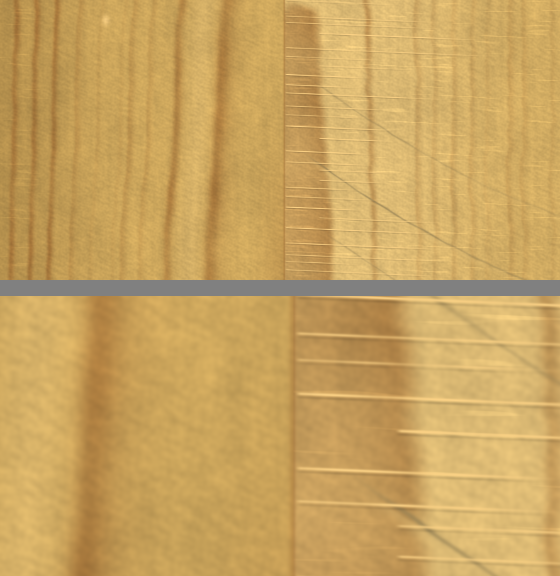
Top, the full canvas; bottom, a detail of the centre.
This texture is drawn by a WebGL 1 fragment shader. Its source:

```glsl
precision highp float;
// Two planed pine boards meeting at an upright seam. Growth rings are soft
// one-sided bands on warped coordinates; gradient noise adds fibre and mottling,
// and loops lay pale saw scratches and grey cracks over the right board.
uniform vec2 u_resolution;

const vec3 SHADE   = vec3(0.705, 0.562, 0.300);
const vec3 HONEY   = vec3(0.806, 0.656, 0.362);
const vec3 PALE    = vec3(0.870, 0.735, 0.458);
const vec3 RING    = vec3(0.605, 0.405, 0.190);
const vec3 SCRATCH = vec3(0.985, 0.820, 0.520);
const vec3 CRACK   = vec3(0.570, 0.495, 0.325);
const float SEAM = 1.016;          // lengths are in canvas heights
const float BAND_EDGE = 1.160;
const float SCRATCH_COUNT = 27.0;
const float SCRATCH_SLOPE = 0.042;
const float SCRATCH_WIDTH = 0.0019;
const float FIBRE = 0.068;
const float MOTTLE = 0.060;

float hash(vec2 p) {
  vec3 q = fract(p.xyx * 0.1031);
  q += dot(q, q.yzx + 33.33);
  return fract((q.x + q.y) * q.z);
}

float corner(vec2 cell, vec2 offset) {
  float angle = 6.2832 * hash(cell);
  return dot(vec2(cos(angle), sin(angle)), offset);
}

// Gradient noise, about -0.7 to 0.7
float noise(vec2 p) {
  vec2 i = floor(p), f = p - i, e = vec2(1.0, 0.0);
  vec2 s = f * f * f * (f * (f * 6.0 - 15.0) + 10.0);
  return mix(mix(corner(i, f), corner(i + e, f - e), s.x),
             mix(corner(i + e.yx, f - e.yx), corner(i + 1.0, f - 1.0), s.x), s.y);
}

// Bell with a different width on each side
float ring(float d, float left, float right) {
  float t = d / (d < 0.0 ? left : right);
  return exp(-t * t);
}

// Row of eight jittered thin rings of uneven strength
float faintRings(float u, float first, float gap) {
  float sum = 0.0;
  for (int i = 0; i < 8; i++) {
    vec2 seed = vec2(float(i), first * 20.0);
    float x = first + gap * (float(i) + 0.7 * hash(seed) - 0.35), h = hash(seed + 7.0);
    sum += (0.10 + 0.18 * h) * ring(u - x, 0.007, 0.010 + 0.006 * h);
  }
  return sum;
}

vec3 leftBoard(vec2 p) {
  float u = p.x - (p.y - 0.5) * (0.02 + 0.065 * p.x)
          - 0.018 * noise(vec2(p.x * 2.0, p.y * 3.0)) - 0.006 * noise(p * vec2(5.0, 14.0));
  float late = faintRings(u, 0.272, 0.066) * smoothstep(0.60, 0.56, u);
  for (int i = 0; i < 3; i++) late += 0.58 * ring(u - 0.046 - 0.07 * float(i), 0.009, 0.013);
  late += 0.56 * ring(u - 0.620, 0.013, 0.018);
  late += 0.46 * ring(u - 0.775, 0.018, 0.028) + 0.20 * ring(u - 0.785, 0.030, 0.060);
  late += 0.24 * smoothstep(0.88, SEAM, p.x) * smoothstep(0.75, 0.0, p.y);
  late *= 1.0 + 0.45 * noise(p * vec2(3.0, 5.0) + 9.0);
  vec3 col = mix(SHADE, HONEY, smoothstep(-0.05, 0.50, p.x));
  col = mix(col, PALE, 0.40 * ring(u - 0.70, 0.05, 0.05));
  col = mix(col, RING, clamp(late, 0.0, 1.0));
  vec2 glint = (p - vec2(0.378, 0.927)) / vec2(0.013, 0.018);
  return mix(col, SCRATCH, 0.8 * exp(-dot(glint, glint)));
}

vec3 rightBoard(vec2 p) {
  float u = p.x + (p.y - 0.5) * 0.15 * exp(-6.0 * (p.x - SEAM))
          - 0.018 * noise(p * vec2(2.0, 4.0) + 21.0) - 0.010 * noise(p * vec2(5.0, 20.0));
  float d = u - BAND_EDGE;
  float late = smoothstep(0.022, -0.018, d) * (0.37 + 0.25 * exp(min(d, 0.0) * 16.0));
  late *= smoothstep(1.0, 0.95, p.y + 0.03 * noise(p * 14.0));
  late += 0.42 * ring(u - 1.322, 0.010, 0.014) + 0.85 * faintRings(u, 1.495, 0.066);
  late *= 1.0 + 0.5 * noise(p * vec2(4.0, 6.0) + 4.0);
  vec3 col = mix(PALE, HONEY, 0.75 * smoothstep(1.30, 1.95, p.x));
  return mix(col, RING, clamp(late, 0.0, 1.0));
}

void main() {
  vec2 p = gl_FragCoord.xy / u_resolution.y;
  float px = 1.0 / u_resolution.y;
  float onRight = smoothstep(SEAM - px, SEAM + px, p.x);
  vec3 col = mix(leftBoard(p), rightBoard(p), onRight);
  // Brushed fibre, upright streaks, mottling and short hairlines
  vec2 brushed = vec2(p.x - 0.45 * p.y, p.y + 0.45 * p.x);
  float grain = FIBRE * (noise(brushed * vec2(28.0, 85.0)) + 0.7 * noise(p * 115.0));
  grain += 0.04 * noise(p * vec2(55.0, 2.5)) + MOTTLE * noise(p * vec2(6.0, 4.0) + 13.0);
  grain += 0.04 * noise(p * vec2(17.0, 14.0) + 5.0);
  float hair = smoothstep(0.28, 0.5, noise(vec2(p.x * 6.0, (p.y + SCRATCH_SLOPE * p.x) * 100.0)));
  grain += 0.08 * hair * max(onRight, smoothstep(0.25, 0.0, p.x));
  col *= 1.0 + grain;
  // Cracks running down to the right, each with a pale lower lip
  for (int i = 0; i < 3; i++) {
    float k = float(i), t = p.x - 1.03 - 0.08 * hash(vec2(k, 17.0));
    float d = 0.8 * (p.y - 0.74 + 0.265 * k + 0.76 * t - 0.22 * t * t + 0.005 * noise(p * 14.0 + k));
    float strength = (0.62 - 0.26 * abs(k - 1.0)) * smoothstep(0.0, 0.12, t);
    strength *= (0.85 + 0.5 * noise(p * 9.0)) * (1.0 - 0.4 * smoothstep(0.3, 0.8, t));
    col = mix(col, PALE, 0.6 * strength * ring(d + 0.008, 0.007, 0.004));
    col = mix(col, CRACK, strength * ring(d, 0.0035, 0.0035));
  }
  // Saw scratches from the seam, sloping gently down and fading out
  float width = max(SCRATCH_WIDTH, 0.55 * px);
  for (int i = 0; i < 27; i++) {
    float k = float(i), h = hash(vec2(k, 29.0));
    float t = p.x - SEAM - 0.12 * step(0.9, hash(vec2(k, 31.0)));
    float reach = mix(0.28, 0.85, h * h);
    float d = p.y - (k + 0.4 + 0.75 * hash(vec2(k, 37.0))) / SCRATCH_COUNT + SCRATCH_SLOPE * t;
    float along = smoothstep(0.0, 0.01, t) * smoothstep(reach, reach * 0.55, t);
    along *= (0.4 + 0.6 * hash(vec2(k, 41.0))) * (0.9 + 0.6 * noise(vec2(t * 14.0, k * 3.7)));
    col *= 1.0 - 0.12 * along * ring(d + 2.2 * width, width, width);
    col = mix(col, SCRATCH, clamp(along, 0.0, 1.0) * ring(d, width, width));
  }
  // Seam shadow
  col = mix(col, RING, 0.4 * ring(p.x - SEAM, 0.005, 0.003));
  gl_FragColor = vec4(col, 1.0);
}
```
